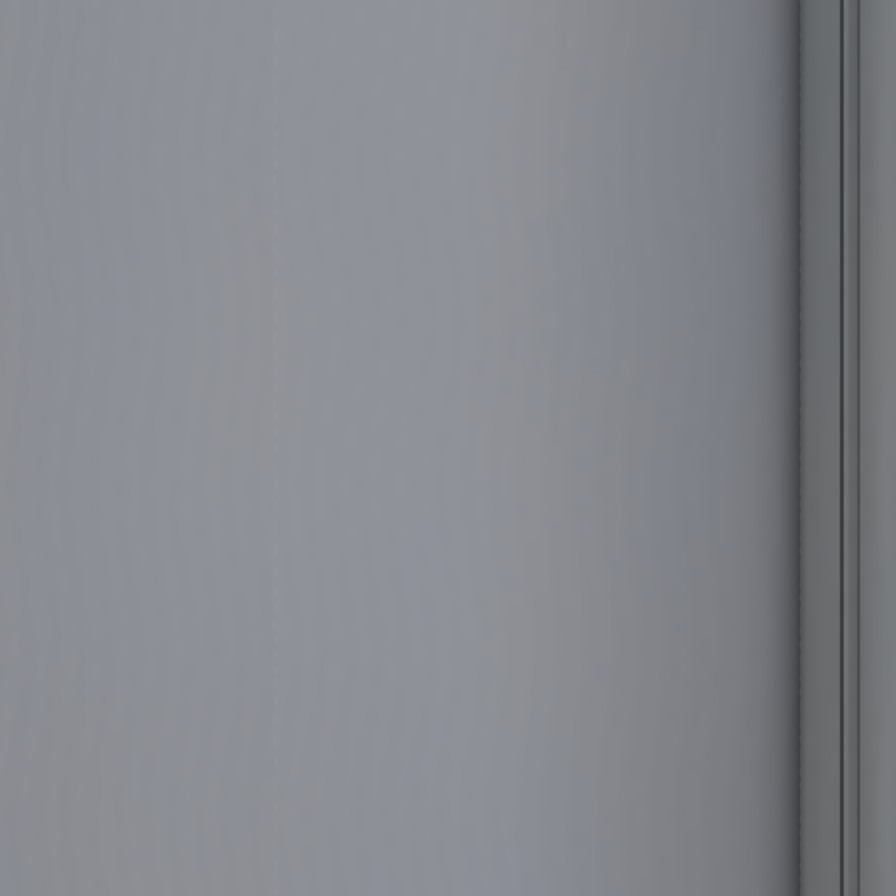
Reproduce this texture procedurally as a Shadertoy shader.

```glsl
// Brushed grey metal panel with a faint seam, curving into shadow beside a narrow grooved trim.
#define METAL_TINT vec3(0.985, 1.0, 1.047)
#define TRIM_TINT vec3(0.98, 1.0, 1.02)
#define PANEL_LEVEL 0.568
#define SEAM_X 0.307
#define EDGE_X 0.893
#define GROOVE_X 0.9395
#define LIP_X 0.9585
#define SHADOW_DEPTH 0.25
#define SHADOW_WIDTH 0.022
#define MOTTLE 0.006
#define GRAIN 0.003

// Soft-edged vertical line, equal to one at its centre
float lineMask(float x, float centre, float halfWidth, float soft) {
    return 1.0 - smoothstep(halfWidth, halfWidth + soft, abs(x - centre));
}

// Broad cloudy variation made of warped sines
float cloud(vec2 p) {
    float sum = 0.0;
    float weight = 0.5;
    for (int i = 0; i < 4; i++) {
        sum += weight * sin(p.x + 1.3 * sin(p.y * 0.7)) * cos(p.y * 0.6 + 0.8 * sin(p.x));
        p = mat2(1.5, 0.9, -0.9, 1.5) * p + 1.7;
        weight *= 0.55;
    }
    return sum;
}

// Fine weave stretched along the vertical
float grain(vec2 p) {
    return 0.6 * sin(p.x * 210.0 + 2.0 * sin(p.y * 17.0))
         + 0.4 * sin(p.x * 93.0 + 1.5 * sin(p.y * 31.0)) * sin(p.y * 120.0);
}

// Large panel: flat at the left, falling into shadow at the right
vec3 panelColor(vec2 uv) {
    float level = PANEL_LEVEL - 0.075 * smoothstep(0.50, 0.86, uv.x);
    level -= SHADOW_DEPTH * exp(-max(EDGE_X - uv.x, 0.0) / SHADOW_WIDTH);
    level -= 0.012 * (1.0 - smoothstep(0.0, 0.25, uv.x));
    level -= 0.008 * (1.0 - smoothstep(0.0, 0.5, uv.y));
    // Seam: slight step in tone and a broken pale line
    level += 0.004 * smoothstep(-0.004, 0.004, uv.x - SEAM_X);
    float wobble = 0.0012 * sin(uv.y * 140.0) * sin(uv.y * 37.0);
    float broken = 0.5 + 0.5 * sin(uv.y * 310.0 + 3.0 * sin(uv.y * 23.0));
    level += 0.012 * broken * lineMask(uv.x + wobble, SEAM_X, 0.0005, 0.003);
    return level * METAL_TINT;
}

// Trim: flat strip, dark groove, second strip, lip, then the next panel
vec3 trimColor(float x, float soft) {
    float strip = 0.395 + 0.03 * smoothstep(EDGE_X, 0.925, x);
    strip -= 0.06 * (1.0 - smoothstep(0.0, 0.009, x - EDGE_X));
    float second = 0.415 - 0.035 * smoothstep(GROOVE_X, LIP_X, x);
    float level = mix(strip, second, smoothstep(-soft, soft, x - GROOVE_X));
    float nextPanel = 0.425 + 0.055 * smoothstep(LIP_X, 0.992, x);
    level = mix(level, nextPanel, smoothstep(-soft, soft, x - LIP_X));
    level -= 0.19 * lineMask(x, GROOVE_X, 0.0008, 0.0025);
    level += 0.035 * lineMask(x, GROOVE_X + 0.005, 0.0008, 0.003);
    level -= 0.10 * lineMask(x, LIP_X, 0.0006, 0.0022);
    return level * TRIM_TINT;
}

void mainImage(out vec4 fragColor, in vec2 fragCoord) {
    vec2 uv = fragCoord / iResolution.xy;
    float soft = max(1.0 / iResolution.x, 0.0012);

    // Join panel and trim along a slightly rough edge
    float rough = 0.0006 * sin(uv.y * 420.0) * sin(uv.y * 61.0);
    float trim = smoothstep(-soft, soft, uv.x - EDGE_X + rough);
    vec3 color = mix(panelColor(uv), trimColor(uv.x, soft), trim);

    // Warm and cool patches, then fine grain
    float patches = cloud(uv * vec2(9.0, 5.0));
    color += MOTTLE * patches * vec3(0.9, 0.2, -0.9);
    color += MOTTLE * 0.6 * cloud(uv.yx * vec2(4.0, 8.0) + 4.0);
    color += GRAIN * grain(uv);

    fragColor = vec4(clamp(color, 0.0, 1.0), 1.0);
}
```
